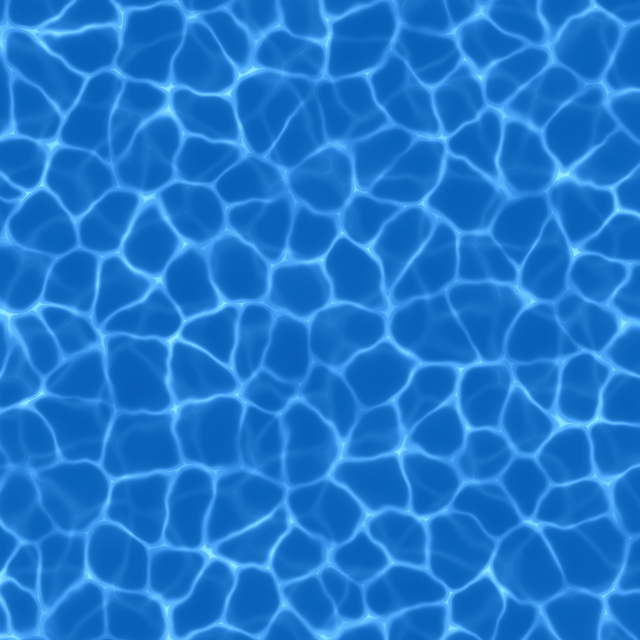
Give the GLSL for this texture, as a WebGL 1 fragment shader.

```glsl
precision highp float;
// Sunlit swimming-pool water: a bright web of caustics over rippled blue.

uniform vec2 u_resolution;

const vec3 ABYSS = vec3(0.02, 0.34, 0.68);
const vec3 DEEP  = vec3(0.04, 0.39, 0.73);
const vec3 WATER = vec3(0.10, 0.45, 0.78);
const vec3 AZURE = vec3(0.18, 0.53, 0.87);
const vec3 SKY   = vec3(0.27, 0.63, 0.96);
const vec3 PALE  = vec3(0.37, 0.73, 0.99);
const vec3 GLINT = vec3(0.56, 0.91, 1.00);

vec2 hash2(vec2 cell) {
  vec2 q = vec2(dot(cell, vec2(127.1, 311.7)), dot(cell, vec2(269.5, 183.3)));
  return fract(sin(q) * 43758.55);
}

vec2 cellPoint(vec2 cell, float jitter) {
  return cell + 0.5 + jitter * (hash2(cell) - 0.5);
}

// Layered, turning sines: a smooth field of roughly -1 to 1.
float waves(vec2 p, float phase) {
  float sum = 0.0;
  float amp = 0.5;
  for (int i = 0; i < 4; i++) {
    sum += amp * sin(p.x + phase + 1.3 * sin(p.y * 0.8 + phase))
               * cos(p.y - phase * 0.7 + sin(p.x * 0.7));
    p = mat2(0.8, -0.6, 0.6, 0.8) * p * 1.7 + 2.3;
    amp *= 0.62;
  }
  return sum;
}

// Bend the plane so that straight cell walls become curved.
vec2 warp(vec2 p, float amount, float phase) {
  return p + amount * vec2(waves(p * 1.6, phase), waves(p * 1.6 + 7.0, phase + 2.0));
}

// Distance to the nearest cell wall, rounded at corners; negative at junctions.
float wallDistance(vec2 p, float jitter, float sharpness) {
  vec2 home = floor(p);
  vec2 nearCell = home;
  vec2 nearPoint = vec2(0.0);
  float best = 100.0;
  for (int y = -1; y <= 1; y++) {
    for (int x = -1; x <= 1; x++) {
      vec2 cell = home + vec2(float(x), float(y));
      vec2 r = cellPoint(cell, jitter) - p;
      if (dot(r, r) < best) {
        best = dot(r, r);
        nearCell = cell;
        nearPoint = r;
      }
    }
  }
  float sum = 0.0;
  for (int y = -2; y <= 2; y++) {
    for (int x = -2; x <= 2; x++) {
      vec2 r = cellPoint(nearCell + vec2(float(x), float(y)), jitter) - p;
      vec2 gap = r - nearPoint;
      if (dot(gap, gap) > 0.0001) {
        float d = dot(0.5 * (r + nearPoint), normalize(gap));
        sum += exp(-sharpness * d);
      }
    }
  }
  return -log(sum + 0.00001) / sharpness;
}

// Light of one web: crisp core, soft halo and hot spots at the junctions.
float caustic(float wall, float width, float glow) {
  float d = max(wall, 0.0);
  float core = 2.0 * exp(-d * d / (width * width));
  float halo = 1.6 * exp(-d / glow);
  float spot = 1.0 - smoothstep(-0.055, -0.012, wall);
  return core + halo + 1.5 * spot;
}

vec3 waterColor(float light) {
  vec3 c = mix(ABYSS, DEEP, clamp(light + 1.0, 0.0, 1.0));
  c = mix(c, WATER, clamp(light, 0.0, 1.0));
  c = mix(c, AZURE, clamp(light - 1.0, 0.0, 1.0));
  c = mix(c, SKY, clamp(light - 2.0, 0.0, 1.0));
  c = mix(c, PALE, clamp(light - 3.0, 0.0, 1.0));
  return mix(c, GLINT, clamp((light - 4.0) * 0.8, 0.0, 1.0));
}

void main() {
  vec2 uv = gl_FragCoord.xy / min(u_resolution.x, u_resolution.y);

  // Main web, and a fainter one lying out of step below it.
  vec2 p = warp(uv * 11.5 + 3.0, 0.2, 0.6);
  vec2 q = warp(uv * 9.5 + 41.0, 0.25, 3.1);
  float mainWall = wallDistance(p, 0.92, 14.0);
  float faintWall = wallDistance(q, 0.95, 14.0);

  // Strength and line width drift from place to place.
  float drift = waves(uv * 17.0, 1.7);
  float strength = clamp(0.85 + 0.6 * drift, 0.35, 1.25);
  float width = 0.05 + 0.02 * waves(uv * 23.0, 4.4);

  float light = strength * caustic(mainWall, width, 0.105);
  light += (0.5 - 0.25 * strength) * caustic(faintWall, 0.06, 0.14);
  light += 0.35 * waves(uv * 14.0, 5.2) - 0.3;

  gl_FragColor = vec4(waterColor(light), 1.0);
}
```
